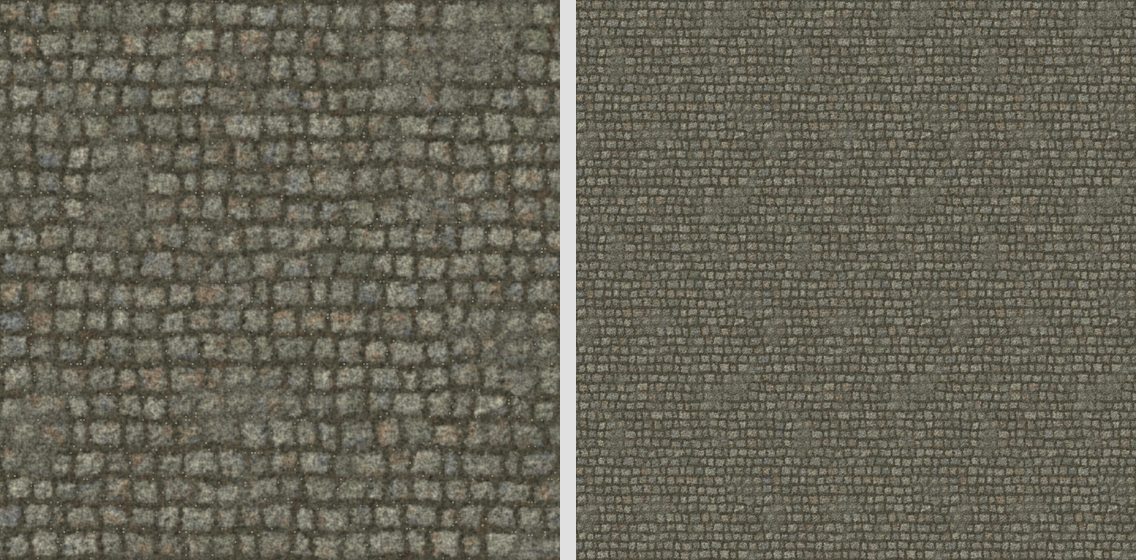
Left: one tile. Right: repeated 3 by 3.
Reproduce this texture procedurally as a three.js fragment shader.

```glsl
// Worn cobblestone paving: 20 courses of 20 rough, uneven setts with gritty joints.
// Each sett is a rounded box between jittered, tilted edges; wrapping gradient
// noise bends the courses, roughens the stone, stains it and buries some joints.

varying vec2 vUv;

const float SETTS = 20.0;          // setts across and courses down
const float EDGE_JITTER = 0.52;    // variation of sett widths
const float EDGE_TILT = 0.24;      // lean of upright joints
const float JOINT = 0.085;         // half joint width, in setts
const float CORNER = 0.17;         // corner radius, in setts
const float GRAIN = 0.29;          // contrast of the stone grain
const float WEAR = 0.72;           // how far worn patches hide the joints
const float GRIT_CELLS = 170.0;    // grid of loose pale grit

const vec3 STONE = vec3(0.475, 0.467, 0.412);
const vec3 JOINT_DIRT = vec3(0.295, 0.285, 0.230);
const vec3 RUST = vec3(0.465, 0.375, 0.290);
const vec3 SLATE = vec3(0.400, 0.420, 0.435);
const vec3 MOSS = vec3(0.365, 0.375, 0.300);
const vec3 GRIT = vec3(0.600, 0.590, 0.530);

vec2 hash2(vec2 p) {
  vec3 q = fract(vec3(p.xyx) * vec3(0.1031, 0.1030, 0.0973));
  q += dot(q, q.yzx + 33.33);
  return fract((q.xx + q.yz) * q.zy);
}

// Gradient noise that wraps after a whole number of cells.
vec2 gradientAt(vec2 cell, float period, float seed) {
  return hash2(mod(cell, period) + seed) * 2.0 - 1.0;
}

float noise(vec2 uv, float period, float seed) {
  vec2 p = uv * period;
  vec2 i = floor(p), f = fract(p);
  vec2 u = f * f * f * (f * (f * 6.0 - 15.0) + 10.0);
  vec2 x = vec2(1.0, 0.0), y = vec2(0.0, 1.0);
  float a = dot(gradientAt(i, period, seed), f);
  float b = dot(gradientAt(i + x, period, seed), f - x);
  float c = dot(gradientAt(i + y, period, seed), f - y);
  float d = dot(gradientAt(i + 1.0, period, seed), f - 1.0);
  return mix(mix(a, b, u.x), mix(c, d, u.x), u.y);
}

float fbm(vec2 uv, float period, float seed) {
  float sum = 0.0, amp = 1.0;
  for (int k = 0; k < 4; k++) {
    sum += amp * noise(uv, period, seed);
    period *= 2.0;
    amp *= 0.6;
    seed += 17.0;
  }
  return sum;
}

// Position of an upright joint, given its index, course and height in the course.
float edgeX(float index, float course, float height) {
  vec2 h = hash2(mod(vec2(index, course), SETTS) + 211.0) - 0.5;
  return index + h.x * EDGE_JITTER + h.y * EDGE_TILT * height;
}

float roundedBox(vec2 p, vec2 halfSize, float radius) {
  vec2 q = abs(p) - halfSize + radius;
  return length(max(q, 0.0)) + min(max(q.x, q.y), 0.0) - radius;
}

void main() {
  vec2 uv = vUv;

  // Bent courses
  vec2 bend = vec2(noise(uv, 14.0, 3.0), noise(uv, 9.0, 41.0));
  vec2 p = uv * SETTS + bend * vec2(0.22, 0.36);
  float course = floor(p.y);
  float height = fract(p.y) - 0.5;
  float x = p.x + hash2(vec2(mod(course, SETTS), 77.0)).x;

  // Sett between its two upright joints
  float index = floor(x + 0.5);
  if (x < edgeX(index, course, height)) index -= 1.0;
  float left = edgeX(index, course, height);
  float right = edgeX(index + 1.0, course, height);
  vec2 id = mod(vec2(index, course), SETTS);
  vec2 rnd = hash2(id + 307.0), tint = hash2(id + 409.0);
  vec2 local = vec2(x - 0.5 * (left + right), height + (rnd.x - 0.5) * 0.08);
  vec2 halfSize = vec2(0.5 * (right - left), 0.5) - JOINT - vec2(0.0, 0.06 * rnd.y);
  float rough = 0.16 * noise(uv, 62.0, 5.0) + 0.12 * noise(uv, 130.0, 9.0);
  float dist = roundedBox(local, halfSize, CORNER) + rough;

  // Stone colour, stains and chipped relief
  float grain = 0.5 * noise(uv, 58.0, 13.0) + 0.7 * noise(uv, 118.0, 19.0)
              + 0.75 * noise(uv, 215.0, 29.0);
  vec2 toLight = vec2(-0.0025, 0.0035);
  float relief = noise(uv, 84.0, 53.0) - noise(uv + toLight, 84.0, 53.0);
  float stain = fbm(uv, 24.0, 61.0);
  vec3 stone = STONE * (0.90 + 0.22 * tint.x);
  stone = mix(stone, RUST, 0.60 * smoothstep(0.05, 0.55, stain + 0.4 * (tint.y - 0.5)));
  stone = mix(stone, SLATE, 0.50 * smoothstep(0.10, 0.50, fbm(uv, 18.0, 101.0)));
  stone = mix(stone, MOSS, 0.45 * smoothstep(0.0, 0.50, fbm(uv, 12.0, 139.0)));
  stone *= 1.0 + 0.14 * clamp(local.y - local.x * 0.5, -0.5, 0.5);
  stone *= mix(0.86, 1.04, smoothstep(0.0, 0.20, -dist));

  // Joints, lost in places where the paving is worn and filled
  float face = 1.0 - smoothstep(-0.07, 0.06, dist);
  float worn = smoothstep(0.02, 0.42, fbm(uv, 6.0, 173.0));
  vec3 dirt = mix(JOINT_DIRT, RUST * 0.72, 0.55 * smoothstep(0.1, 0.5, -stain));
  vec3 filled = mix(dirt, STONE * 0.87, WEAR * worn);
  vec3 colour = mix(filled, stone, face * (1.0 - 0.25 * worn));
  colour *= 1.0 + GRAIN * 1.9 * grain + 0.30 * relief;

  // Loose grit, mostly in the joints
  vec2 g = uv * GRIT_CELLS;
  vec2 gritRnd = hash2(mod(floor(g), GRIT_CELLS) + 503.0);
  float speck = 1.0 - smoothstep(0.15, 0.48, length(fract(g) - 0.5));
  float present = step(0.91, gritRnd.x) * mix(0.75, 0.22, face);
  colour = mix(colour, GRIT * (0.8 + 0.3 * gritRnd.y), speck * present);

  gl_FragColor = vec4(clamp(colour, 0.0, 1.0), 1.0);
}
```
